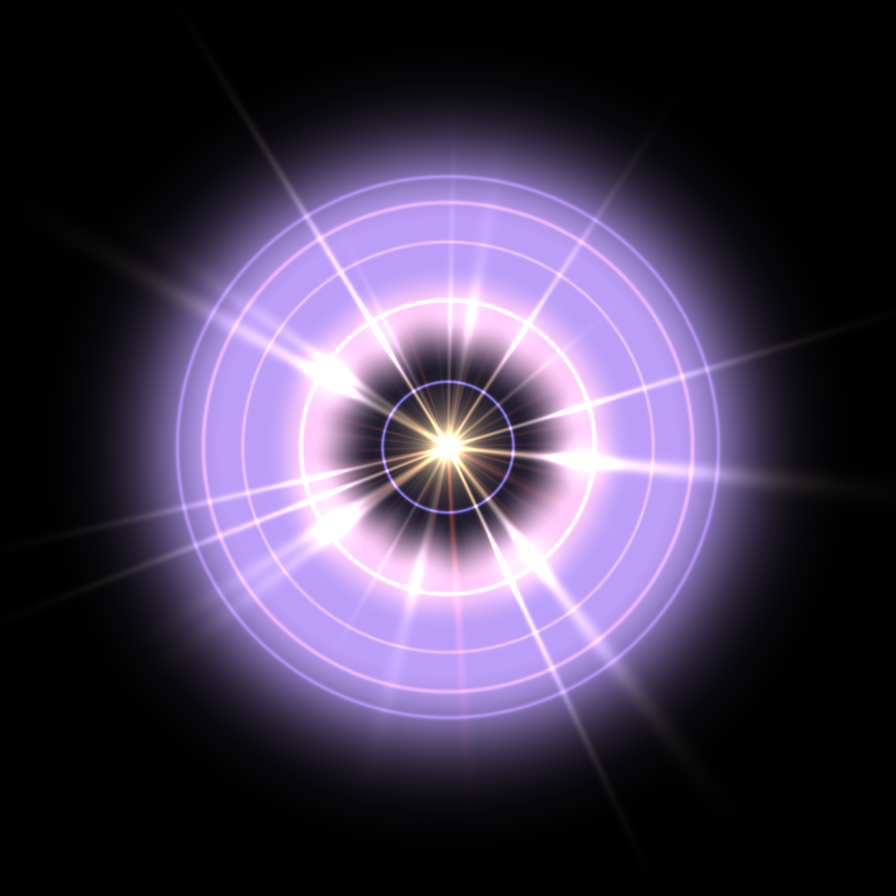
This background is drawn by a Shadertoy shader. Its source:

```glsl
// Lavender starburst: a warm core with light beams, a dark iris and thin halo rings.

const vec3 LAVENDER = vec3(0.73, 0.62, 0.97);
const vec3 PINK = vec3(1.00, 0.80, 0.98);
const vec3 IRIS = vec3(0.09, 0.085, 0.15);
const vec3 AMBER = vec3(1.00, 0.78, 0.45);
const vec3 PALE = vec3(1.00, 0.92, 0.94);
const vec3 EMBER = vec3(0.85, 0.25, 0.15);

// Beams: angle in degrees, strength, reach.
const vec3 BROAD[8] = vec3[8](
    vec3(150.5, 0.75, 0.62), vec3(145.0, 0.55, 0.50),
    vec3(-5.8, 1.00, 0.60), vec3(-52.5, 0.85, 0.58),
    vec3(212.5, 0.65, 0.47), vec3(217.0, 0.55, 0.48),
    vec3(80.0, 0.38, 0.40), vec3(256.5, 0.38, 0.46));
const vec3 FINE[10] = vec3[10](
    vec3(121.5, 0.85, 0.64), vec3(16.7, 0.70, 0.62),
    vec3(201.3, 0.70, 0.62), vec3(192.9, 0.60, 0.62),
    vec3(-64.8, 0.95, 0.58), vec3(57.0, 0.60, 0.52),
    vec3(89.0, 0.30, 0.44), vec3(116.5, 0.35, 0.32),
    vec3(40.0, 0.30, 0.28), vec3(241.0, 0.30, 0.32));

float bell(float x, float width) {
    float t = x / width;
    return exp(-t * t);
}

vec2 hashGradient(vec2 cell) {
    float h = fract(sin(dot(cell, vec2(127.1, 311.7))) * 43758.5);
    return vec2(cos(6.2832 * h), sin(6.2832 * h));
}

float gradientNoise(vec2 p) {
    vec2 i = floor(p), f = fract(p);
    vec2 u = f * f * f * (f * (f * 6.0 - 15.0) + 10.0);
    vec2 e = vec2(1.0, 0.0);
    float a = dot(hashGradient(i), f);
    float b = dot(hashGradient(i + e.xy), f - e.xy);
    float c = dot(hashGradient(i + e.yx), f - e.yx);
    float d = dot(hashGradient(i + e.xx), f - e.xx);
    return mix(mix(a, b, u.x), mix(c, d, u.x), u.y);
}

// Light wedge leaving the centre, wider and weaker with distance.
float beamLight(vec2 p, vec3 beam, float spread) {
    float angle = radians(beam.x);
    vec2 dir = vec2(cos(angle), sin(angle));
    float along = dot(p, dir);
    float across = dir.x * p.y - dir.y * p.x;
    float fade = max(1.0 - along / beam.z, 0.0);
    float width = 0.0016 + spread * max(along, 0.0);
    return beam.y * fade * fade * bell(across, width) * smoothstep(0.0, 0.012, along);
}

// Soft disc: dark iris, pink band, lavender body and outer haze.
vec3 haloDisc(float r, float wobble) {
    float haze = bell(max(r - 0.25, 0.0), 0.09);
    vec3 body = mix(PINK, LAVENDER, smoothstep(0.155, 0.205, r));
    return mix(IRIS, body, smoothstep(0.08, 0.152, r + wobble)) * haze;
}

vec3 haloRings(float r) {
    vec3 light = vec3(0.38, 0.34, 0.72) * bell(r - 0.073, 0.0018);
    light += vec3(0.35, 0.28, 0.20) * bell(r - 0.164, 0.0022);
    light += vec3(0.20, 0.14, 0.08) * bell(r - 0.229, 0.0019);
    light += vec3(0.25, 0.14, 0.12) * bell(r - 0.273, 0.0024);
    light += vec3(0.18, 0.13, 0.26) * bell(r - 0.302, 0.0024);
    return light;
}

void mainImage(out vec4 fragColor, in vec2 fragCoord) {
    vec2 p = (fragCoord - 0.5 * iResolution.xy) / min(iResolution.x, iResolution.y);
    p.y -= 0.001;
    float r = length(p);
    vec2 dir = p / max(r, 0.0001);

    // Disc with a slightly uneven iris edge
    vec3 color = haloDisc(r, 0.016 * gradientNoise(dir * 3.0 + 7.0));
    color += haloRings(r);

    // Beams, flaring where they cross the pink band
    float band = bell(r - 0.15, 0.032);
    float light = 0.0;
    for (int i = 0; i < 8; i++) {
        light += beamLight(p, BROAD[i], 0.028) * (0.75 + 0.8 * band);
        light += beamLight(p, BROAD[i], 0.14) * 0.42 * band;
    }
    for (int i = 0; i < 10; i++) {
        light += beamLight(p, FINE[i], 0.007) * (0.9 + 0.4 * band);
        light += beamLight(p, FINE[i], 0.09) * 0.2 * band;
    }
    vec3 tint = mix(AMBER, PALE, smoothstep(0.03, 0.13, r));
    tint = mix(tint, vec3(0.85, 0.76, 0.66), smoothstep(0.27, 0.38, r));
    color += tint * light;

    // Faint reddish streaks inside the iris
    float streaks = max(gradientNoise(dir * 14.0), 0.0);
    color += EMBER * streaks * 0.45 * bell(r - 0.06, 0.05);
    color += EMBER * beamLight(p, vec3(-86.5, 0.45, 0.46), 0.014);
    color += EMBER * beamLight(p, vec3(-27.0, 0.25, 0.26), 0.03);

    // Warm glowing core
    color += vec3(1.0, 0.88, 0.62) * 2.1 * exp(-r / 0.019);

    fragColor = vec4(clamp(color, 0.0, 1.0), 1.0);
}
```
